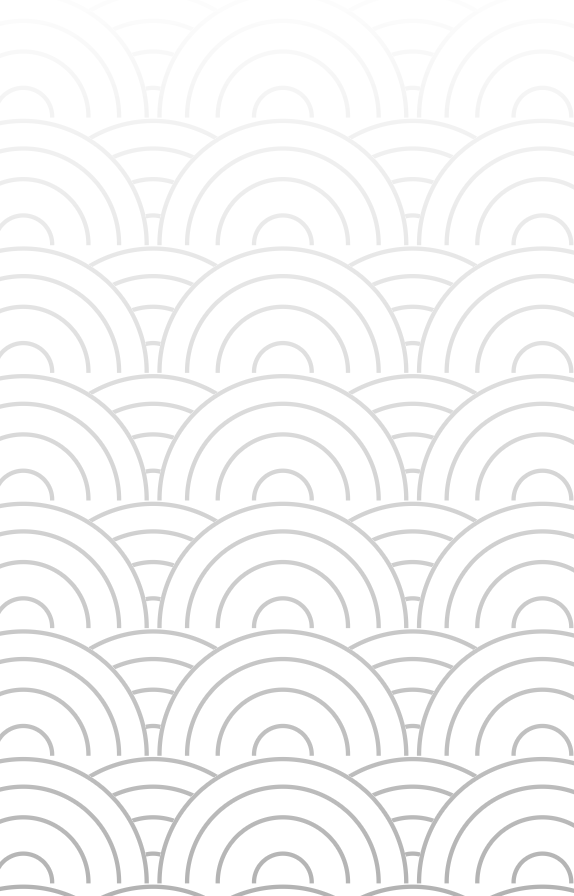
Reproduce this pattern procedurally as a WebGL 2 fragment shader.

```glsl
#version 300 es
precision highp float;

uniform vec2 u_resolution;
out vec4 outColor;

// All lengths are fractions of the canvas height.
const vec2 PITCH = vec2(0.2897, 0.14245);
const vec2 ORIGIN = vec2(0.3157, 0.0135);
const vec4 RING_RADII = vec4(0.0322, 0.0727, 0.1069, 0.1377);
const float CENTER_LIFT = 0.0016;
const float LINE_WIDTH = 0.0048;

const vec3 PAPER = vec3(1.0);
const vec3 INK_BOTTOM = vec3(0.70);
const vec3 INK_TOP = vec3(0.99);

// Coverage of a shape from its signed distance.
float coverage(float dist, float pixel) {
    return clamp(0.5 - dist / pixel, 0.0, 1.0);
}

// Signed offset from the nearest column of fans.
float columnOffset(float x, float pitch) {
    return (fract(x / pitch + 0.5) - 0.5) * pitch;
}

// Concentric arcs of one fan.
float fanLines(float radius, float pixel) {
    float ink = 0.0;
    for (int i = 0; i < 4; i++) {
        float dist = abs(radius - RING_RADII[i]) - 0.5 * LINE_WIDTH;
        ink = max(ink, coverage(dist, pixel));
    }
    return ink;
}

// Front fans hide the fans set half a pitch behind them.
float fanPattern(vec2 p, float pixel) {
    float y = mod(p.y, PITCH.y);
    float height = y - CENTER_LIFT;
    float frontRadius = length(vec2(columnOffset(p.x, PITCH.x), height));
    float backRadius = length(vec2(columnOffset(p.x + 0.5 * PITCH.x, PITCH.x), height));

    float outerEdge = RING_RADII.w + 0.5 * LINE_WIDTH;
    float frontMask = coverage(frontRadius - outerEdge, pixel);
    float ink = max(fanLines(frontRadius, pixel),
                    fanLines(backRadius, pixel) * (1.0 - frontMask));

    // Flat cut along the base of each row
    return ink * clamp(y / pixel, 0.0, 1.0);
}

void main() {
    float pixel = 1.0 / u_resolution.y;
    vec2 p = gl_FragCoord.xy * pixel;

    // Ink fades towards the top
    vec3 ink = mix(INK_BOTTOM, INK_TOP, p.y);
    outColor = vec4(mix(PAPER, ink, fanPattern(p - ORIGIN, pixel)), 1.0);
}
```
